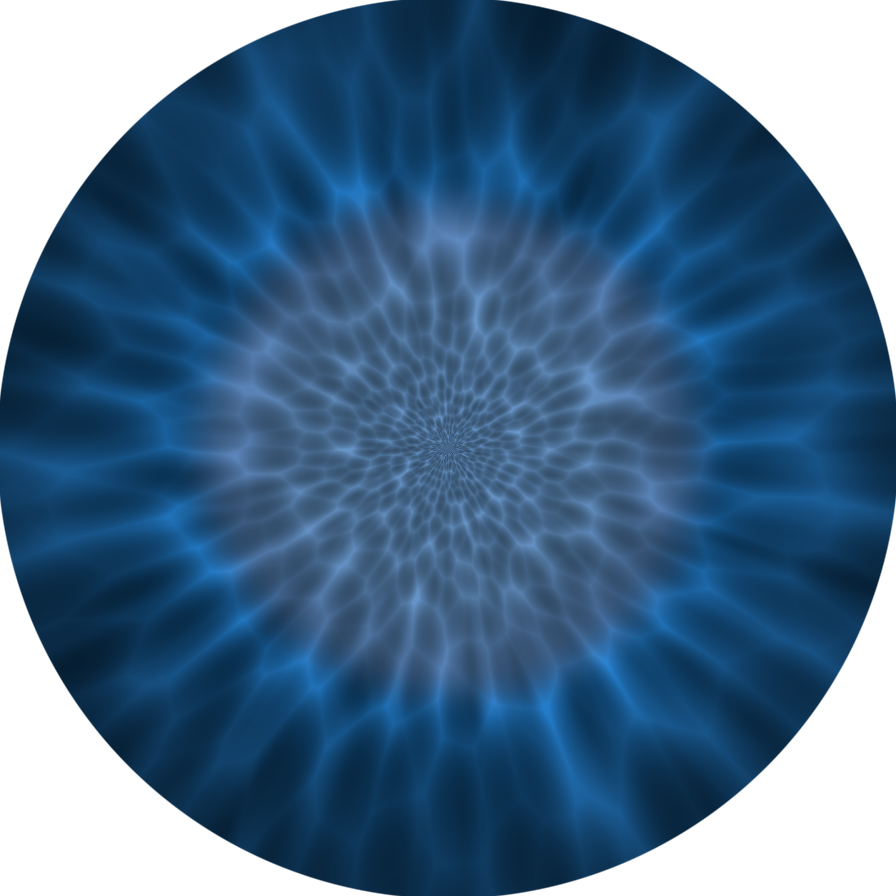
A Shadertoy shader for this background:

```glsl
const float TAU = 6.28319;
const float DISC_RADIUS = 0.503;
const float CORE_RADIUS = 0.275;
const float CORE_SOFTNESS = 0.035;
const float FINE_CELLS = 46.0;     // cells around one full turn
const float BROAD_CELLS = 27.0;
const float STREAKS = 120.0;
const vec3 PAPER = vec3(1.0);
const vec3 CORE_DARK = vec3(0.19, 0.29, 0.39);
const vec3 CORE_LIGHT = vec3(0.38, 0.55, 0.74);
const vec3 RIM_DARK = vec3(0.015, 0.12, 0.205);
const vec3 RIM_LIGHT = vec3(0.12, 0.42, 0.68);

vec2 hash2(vec2 p) {
    vec3 q = fract(p.xyx * vec3(0.1031, 0.1030, 0.0973));
    q += dot(q, q.yzx + 33.33);
    return fract((q.xx + q.yz) * q.zy);
}

// Value noise that repeats every period units along x.
float wrappedNoise(vec2 p, float period) {
    vec2 cell = floor(p);
    vec2 f = fract(p);
    f = f * f * (3.0 - 2.0 * f);
    float x0 = mod(cell.x, period);
    float x1 = mod(cell.x + 1.0, period);
    float low = mix(hash2(vec2(x0, cell.y)).x, hash2(vec2(x1, cell.y)).x, f.x);
    float high = mix(hash2(vec2(x0, cell.y + 1.0)).x, hash2(vec2(x1, cell.y + 1.0)).x, f.x);
    return mix(low, high, f.y);
}

// Squared distance to the nearest seed: dark centres, bright ridges.
float wrappedCells(vec2 p, float period) {
    vec2 cell = floor(p);
    vec2 f = fract(p);
    float nearest = 4.0;
    for (int y = -1; y <= 1; y++) {
        for (int x = -1; x <= 1; x++) {
            vec2 offset = vec2(x, y);
            vec2 id = cell + offset;
            id.x = mod(id.x, period);
            vec2 toSeed = offset + 0.1 + 0.8 * hash2(id + 7.0) - f;
            nearest = min(nearest, dot(toSeed, toSeed));
        }
    }
    return nearest;
}

void mainImage(out vec4 fragColor, in vec2 fragCoord) {
    float canvas = min(iResolution.x, iResolution.y);
    vec2 p = (fragCoord - 0.5 * iResolution.xy) / canvas;
    float pixel = 1.0 / canvas;
    float r = length(p);
    float turn = atan(p.y, p.x + 1e-6) / TAU + 0.5;

    // Radial coordinate: compact cells inside, long rays outside
    float depth = 5.5 * log(r + 0.02) - 6.0 * r + 60.0;

    // Layered cells and thin streaks
    float bend = wrappedNoise(vec2(turn * 18.0, depth * 0.7), 18.0) - 0.5;
    float fine = wrappedCells(vec2(turn * FINE_CELLS + 0.5 * bend, depth), FINE_CELLS);
    float broad = wrappedCells(vec2(turn * BROAD_CELLS - 0.5 * bend, depth * 0.6 + 19.0), BROAD_CELLS);
    float streak = wrappedNoise(vec2(turn * STREAKS, depth * 0.45), STREAKS);
    float patches = wrappedNoise(vec2(turn * 13.0, depth * 0.4 + 5.0), 13.0);
    float outer = smoothstep(0.2, 0.4, r);
    float light = mix(1.15, 0.85, outer) * min(fine, 0.75)
                + mix(0.3, 0.5, outer) * min(broad, 0.8)
                + 0.18 * streak + mix(0.1, 0.25, outer) * patches;
    light = mix(0.45, light, smoothstep(0.0, 10.0 * pixel, r));

    // Grey-blue core fading into the saturated rays
    vec3 core = mix(CORE_DARK, CORE_LIGHT, light);
    core *= mix(vec3(1.0), vec3(0.86, 0.88, 0.93), smoothstep(0.15, 0.28, r));
    vec3 rim = mix(RIM_DARK, RIM_LIGHT, light);
    rim *= mix(1.18, 0.72, smoothstep(0.28, 0.5, r));
    float edge = CORE_RADIUS + 0.02 * (patches - 0.5);
    float rimMix = smoothstep(edge - CORE_SOFTNESS, edge + CORE_SOFTNESS, r);
    vec3 color = mix(core, rim, rimMix);

    // Clean outer boundary
    float outside = smoothstep(-pixel, pixel, r - DISC_RADIUS);
    fragColor = vec4(mix(color, PAPER, outside), 1.0);
}
```
